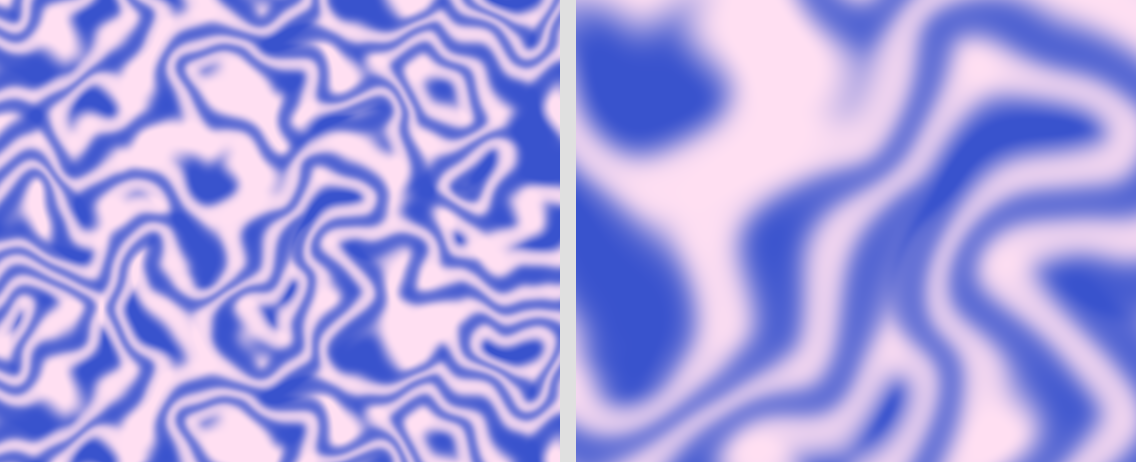
Left: the whole. Right: its middle third, enlarged.
Give the GLSL for this pattern, as a Shadertoy shader.

```glsl
// Soft two-tone labyrinth: contour bands of domain-warped gradient noise.
// The band phase is divided by its own slope, so every edge has the same
// softness and tightly packed bands fade. The field repeats vertically.

#define TILE_HEIGHT 0.763   // vertical repeat, in canvas heights
#define CELLS 3.0           // noise cells per repeat (whole number)
#define BANDS 4.2           // contour bands per unit of noise
#define WARP 0.30           // strength of the bending, in cells
#define DETAIL 0.20         // weight of the finer octave
#define SOFTNESS 0.0155     // half width of the edges, in canvas heights
#define PINK_BIAS 0.0010    // widens the pink bands
#define MIN_SLOPE 45.0      // keeps flat spots smooth

const float TAU = 6.28318;
const vec3 BLUE = vec3(0.225, 0.325, 0.805);
const vec3 PINK = vec3(1.0, 0.875, 0.95);

// Random unit vector of a lattice point, repeating vertically
vec2 latticeGradient(vec2 cell, float period) {
    cell.y = mod(cell.y, period);
    vec3 h = fract(vec3(cell.xyx + period * 7.3) * vec3(0.1031, 0.1030, 0.0973));
    h += dot(h, h.yzx + 33.33);
    float angle = TAU * fract((h.x + h.y) * h.z);
    return vec2(cos(angle), sin(angle));
}

// Gradient noise with quintic fade
float gradientNoise(vec2 p, float period) {
    vec2 cell = floor(p), f = p - cell;
    vec2 fade = f * f * f * (f * (f * 6.0 - 15.0) + 10.0);
    vec2 e = vec2(1.0, 0.0);
    float a = dot(latticeGradient(cell, period), f);
    float b = dot(latticeGradient(cell + e.xy, period), f - e.xy);
    float c = dot(latticeGradient(cell + e.yx, period), f - e.yx);
    float d = dot(latticeGradient(cell + e.xx, period), f - e.xx);
    return mix(mix(a, b, fade.x), mix(c, d, fade.x), fade.y);
}

// Phase of the bands at a point given in canvas heights
float bandPhase(vec2 uv) {
    vec2 p = uv * CELLS / TILE_HEIGHT + vec2(5.0, 0.4);
    vec2 bend = vec2(gradientNoise(p * 2.0, CELLS * 2.0),
                     gradientNoise(p * 2.0 + vec2(41.0, 0.0), CELLS * 2.0));
    p += WARP * bend;
    float field = gradientNoise(p, CELLS);
    field += DETAIL * gradientNoise(p * 2.0 + vec2(83.0, 0.0), CELLS * 2.0);
    return TAU * BANDS * field + 0.6;
}

void mainImage(out vec4 fragColor, in vec2 fragCoord) {
    vec2 uv = fragCoord / iResolution.y;

    // Phase and its slope by central differences
    vec2 e = vec2(0.003, 0.0);
    float phase = bandPhase(uv);
    vec2 slope = vec2(bandPhase(uv + e.xy) - bandPhase(uv - e.xy),
                      bandPhase(uv + e.yx) - bandPhase(uv - e.yx)) / (2.0 * e.x);

    // Approximate signed distance to the nearest band edge
    float edge = sin(phase) / sqrt(dot(slope, slope) + MIN_SLOPE * MIN_SLOPE);
    float pink = smoothstep(-SOFTNESS, SOFTNESS, edge + PINK_BIAS);

    fragColor = vec4(mix(BLUE, PINK, pink), 1.0);
}
```
